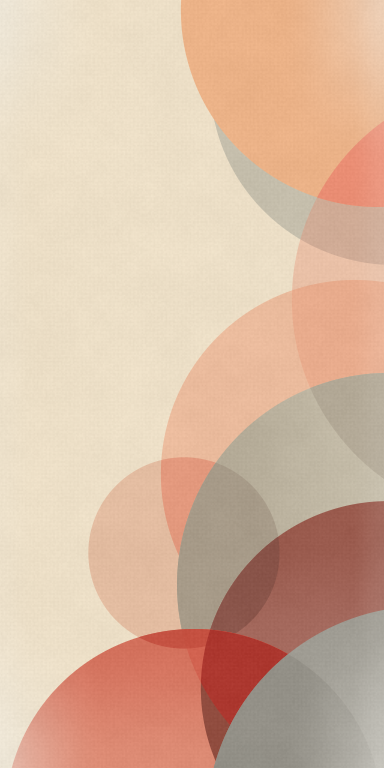
Give the GLSL for this background, as a WebGL 2 fragment shader.

```glsl
#version 300 es
precision highp float;
// Overlapping translucent paper discs along the right and lower edge of a
// cream sheet. Discs are signed distances painted back to front; shared areas
// get an extra tint, then a pale edge haze and a woven grain cover the sheet.

#define GRAIN 0.022        // strength of the fine speckle
#define WEAVE 0.007        // strength of the thread pattern
#define THREADS 96.0       // threads across the width
#define MOTTLE 0.012       // strength of the soft paper stains
#define HAZE 0.38          // whitening towards the corners
#define CREAM vec3(0.925, 0.872, 0.777)
#define PALE vec3(0.93, 0.925, 0.90)

uniform vec2 u_resolution;
out vec4 outColor;

float hash(vec2 p) {
  vec3 q = fract(vec3(p.xyx) * 0.1031);
  q += dot(q, q.yzx + 33.33);
  return fract((q.x + q.y) * q.z);
}

float noise(vec2 p) {
  vec2 i = floor(p), f = fract(p);
  f = f * f * (3.0 - 2.0 * f);
  return mix(mix(hash(i), hash(i + vec2(1, 0)), f.x),
             mix(hash(i + vec2(0, 1)), hash(i + vec2(1, 1)), f.x), f.y);
}

// Smooth coverage of a disc; lengths are in canvas widths
float disc(vec2 p, vec2 center, float radius) {
  return clamp(0.5 - (length(p - center) - radius) * u_resolution.x, 0.0, 1.0);
}

void paint(inout vec3 sheet, float cover, vec3 tint, float opacity) {
  sheet = mix(sheet, tint, cover * opacity);
}

void main() {
  vec2 p = gl_FragCoord.xy / u_resolution.x;
  float top = u_resolution.y / u_resolution.x;

  // Disc coverage, from the top of the sheet down
  float orange   = disc(p, vec2(0.984, 1.974), 0.513);
  float mist     = disc(p, vec2(1.026, 1.789), 0.479);
  float blush    = disc(p, vec2(1.333, 1.219), 0.573);
  float peach    = disc(p, vec2(0.924, 0.766), 0.505);
  float stone    = disc(p, vec2(1.013, 0.477), 0.552);
  float bubble   = disc(p, vec2(0.479, 0.560), 0.249);
  float maroon   = disc(p, vec2(1.010, 0.208), 0.487);
  float coral    = disc(p, vec2(0.505, -0.130), 0.492);
  float slate    = disc(p, vec2(1.107, -0.148), 0.570);

  // Upper group
  vec3 sheet = CREAM;
  paint(sheet, mist, vec3(0.76, 0.735, 0.665), 0.93);
  paint(sheet, orange, vec3(0.925, 0.695, 0.525), 0.97);
  paint(sheet, blush, vec3(0.90, 0.52, 0.41), 0.33);
  paint(sheet, orange * blush, vec3(0.92, 0.52, 0.44), 0.70);

  // Middle group
  paint(sheet, peach, vec3(0.91, 0.60, 0.46), 0.52);
  paint(sheet, bubble, vec3(0.85, 0.60, 0.48), 0.50);
  paint(sheet, bubble * peach, vec3(0.89, 0.56, 0.46), 0.65);
  vec3 stoneTint = mix(vec3(0.68, 0.65, 0.575), vec3(0.76, 0.735, 0.66),
                       smoothstep(0.45, 1.0, p.x));
  paint(sheet, stone, stoneTint, 0.95);
  paint(sheet, stone * blush, vec3(0.67, 0.63, 0.56), 0.70);
  paint(sheet, stone * bubble, vec3(0.64, 0.59, 0.52), 0.80);

  // Lower group
  vec3 maroonTint = mix(vec3(0.64, 0.40, 0.355), vec3(0.59, 0.33, 0.28),
                        smoothstep(0.30, 0.65, p.y));
  paint(sheet, maroon, maroonTint, 0.95);
  paint(sheet, maroon * bubble, vec3(0.52, 0.32, 0.28), 0.80);
  vec3 coralTint = mix(vec3(0.86, 0.53, 0.44), vec3(0.82, 0.42, 0.34),
                       smoothstep(0.0, 0.34, p.y));
  paint(sheet, coral, coralTint, 0.96);
  paint(sheet, coral * stone, vec3(0.82, 0.37, 0.30), 0.80);
  paint(sheet, coral * bubble, vec3(0.76, 0.30, 0.24), 0.85);
  vec3 sharedRed = mix(vec3(0.54, 0.28, 0.23), vec3(0.66, 0.20, 0.17), stone);
  paint(sheet, coral * maroon, sharedRed, 0.92);
  paint(sheet, slate, vec3(0.615, 0.61, 0.575), 0.97);
  paint(sheet, slate * coral, vec3(0.56, 0.55, 0.515), 0.75);

  // Pale haze gathering at the sides and corners
  vec2 edge = abs(p / vec2(1.0, top) * 2.0 - 1.0);
  float corner = smoothstep(0.45, 1.0, edge.x) * smoothstep(0.55, 1.0, edge.y);
  float side = smoothstep(0.82, 1.0, edge.x) * 0.10;
  sheet = mix(sheet, PALE, clamp(corner * HAZE + side, 0.0, 1.0));

  // Paper stains, woven threads and speckle
  vec2 thread = cos(p * THREADS * 6.2832);
  sheet += MOTTLE * (noise(p * 9.0) + noise(p * 23.0) - 1.0);
  sheet += WEAVE * 0.5 * (thread.x + thread.y);
  sheet += GRAIN * (noise(p * 256.0) - 0.5);
  outColor = vec4(clamp(sheet, 0.0, 1.0), 1.0);
}
```
